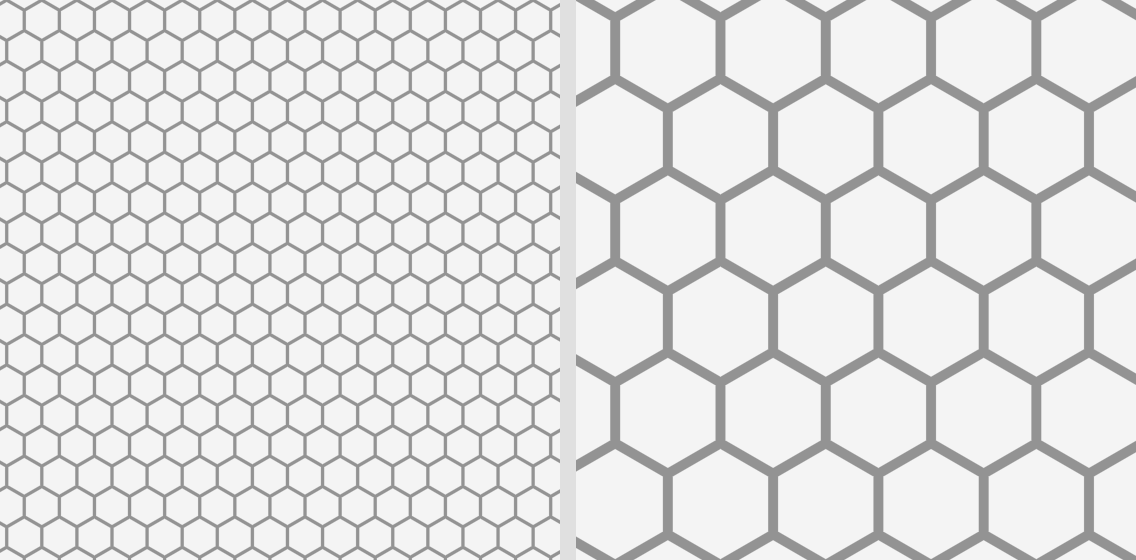
Left: the whole. Right: its middle third, enlarged.
Reproduce this pattern procedurally as a WebGL 2 fragment shader.

```glsl
#version 300 es
precision highp float;
// Regular pointy-top honeycomb of pale cells with thin grey outlines.

uniform vec2 u_resolution;
out vec4 fragColor;

const float SQRT3 = 1.7320508;
const float CELL_PITCH = 0.06267;               // distance between neighbouring centres
const float LINE_WIDTH = 0.0059;
const vec2 CELL_ORIGIN = vec2(0.3880, 0.6380);  // centre of one cell
const vec3 CELL_COLOR = vec3(0.957);
const vec3 LINE_COLOR = vec3(0.575);

// Offset from the nearest centre of a hexagonal lattice with unit pitch.
vec2 hexOffset(vec2 p) {
    vec2 period = vec2(1.0, SQRT3);
    vec2 a = mod(p + 0.5 * period, period) - 0.5 * period;
    vec2 b = mod(p, period) - 0.5 * period;
    return dot(a, a) < dot(b, b) ? a : b;
}

// Distance from a point inside a unit-width hexagon to its border.
float hexBorderDistance(vec2 offset) {
    vec2 q = abs(offset);
    return 0.5 - max(q.x, dot(q, vec2(0.5, 0.5 * SQRT3)));
}

// Coverage of a centred stroke, softened over one edge width.
float strokeMask(float dist, float width, float soft) {
    return 1.0 - smoothstep(-0.5 * soft, 0.5 * soft, dist - 0.5 * width);
}

void main() {
    float canvasSize = min(u_resolution.x, u_resolution.y);
    vec2 uv = gl_FragCoord.xy / canvasSize;
    float pixel = 1.0 / canvasSize;

    // Lattice distance, scaled back to canvas units
    vec2 cell = hexOffset((uv - CELL_ORIGIN) / CELL_PITCH);
    float border = hexBorderDistance(cell) * CELL_PITCH;

    // Outline over the cell fill
    float line = strokeMask(border, LINE_WIDTH, 1.5 * pixel);
    fragColor = vec4(mix(CELL_COLOR, LINE_COLOR, line), 1.0);
}
```
